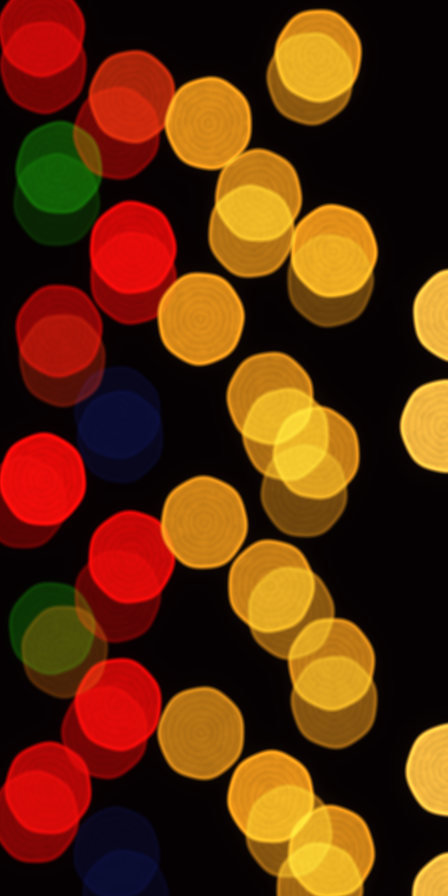
This background is drawn by a WebGL 2 fragment shader. Its source:

```glsl
#version 300 es
precision highp float;
// Out-of-focus night lights: translucent discs on black, in a red strand with
// some green and blue, a golden strand, and bright lights at the right edge.
// Loops place jittered pairs of discs down each strand; overlaps are screened.

uniform vec2 u_resolution;
out vec4 fragColor;

const float RADIUS = 0.1;         // canvas width is 1, height is 2
const float EDGE = 0.005;
const vec3 NIGHT = vec3(0.018, 0.002, 0.008);
const vec3 RED = vec3(0.92, 0.03, 0.02);
const vec3 ORANGE = vec3(0.88, 0.19, 0.04);
const vec3 GREEN = vec3(0.04, 0.34, 0.01);
const vec3 BLUE = vec3(0.02, 0.04, 0.17);
const vec3 AMBER = vec3(0.60, 0.30, 0.04);
const vec3 GOLD = vec3(0.88, 0.56, 0.09);
const vec3 PALE_GOLD = vec3(0.97, 0.73, 0.25);

float hash(vec2 p) {
    vec3 q = fract(vec3(p.xyx) * 0.1031);
    q += dot(q, q.yzx + 33.33);
    return fract((q.x + q.y) * q.z);
}

vec2 hash2(vec2 p) {
    return vec2(hash(p), hash(p + vec2(41.7, 17.3)));
}

float valueNoise(vec2 p) {
    vec2 cell = floor(p);
    vec2 f = fract(p);
    f = f * f * (3.0 - 2.0 * f);
    float low = mix(hash(cell), hash(cell + vec2(1, 0)), f.x);
    float high = mix(hash(cell + vec2(0, 1)), hash(cell + vec2(1, 1)), f.x);
    return mix(low, high, f.y);
}

vec3 screenBlend(vec3 a, vec3 b) {
    return 1.0 - (1.0 - a) * (1.0 - min(b, 1.0));
}

// Brightness of one disc: lumpy outline, thin rim, faint rings and halo.
float bokeh(vec2 p, vec2 centre, float soft, float grain) {
    vec2 q = (p - centre) / vec2(0.97, 1.04);
    float r = length(q);
    float lumps = 0.0012 * cos(7.0 * atan(q.y, q.x + 1e-5) + centre.y * 9.0);
    float d = r - RADIUS - lumps;
    float fill = 1.0 - smoothstep(-soft, soft, d);
    float rimOffset = (d + 0.006) / 0.0035;
    float rim = 0.2 * exp(-rimOffset * rimOffset) * EDGE / soft;
    float rings = 0.02 * sin(r * 420.0 + grain * 3.0);
    float halo = 0.035 * exp(-max(d, 0.0) / 0.018);
    return fill * (0.93 + 0.08 * grain + rings + rim) + halo * (1.0 - fill);
}

// Centre of disc k in a pair: the second lies mostly below the first.
vec2 pairCentre(vec2 site, float k, vec2 seed, float spread) {
    vec2 jitter = (hash2(seed) - 0.5) * spread;
    vec2 shift = vec2((hash(seed + 5.3) - 0.5) * 0.09,
                      -0.05 - 0.05 * hash(seed + 9.1));
    return site + jitter + k * shift;
}

// Hue of the left strand: red to orange, broken by green and blue.
vec3 strandTone(float i, float k, float random) {
    float slot = mod(i, 6.0);
    if (slot == 2.0) return (i > 6.0 && k > 0.5) ? AMBER : GREEN;
    if (slot == 5.0) return BLUE;
    return mix(RED, ORANGE, smoothstep(0.65, 1.0, random));
}

void main() {
    vec2 p = gl_FragCoord.xy / u_resolution * vec2(1.0, 2.0);
    float edge = max(EDGE, 1.5 / u_resolution.x);
    float grain = valueNoise(p * 55.0) * 0.6 + valueNoise(p * 120.0) * 0.4;
    vec3 color = NIGHT;

    // Left strand, zigzagging down the canvas.
    for (float i = 0.0; i < 12.0; i++) {
        vec2 site = vec2(0.11 + 0.165 * mod(i, 2.0), 1.95 - 0.17 * i);
        for (float k = 0.0; k < 2.0; k++) {
            vec2 seed = vec2(i * 13.7 + 3.0, 29.3);
            float random = hash(seed + k * 7.9 + 61.0);
            float level = mix(0.55, 1.0, random) * mix(1.0, 0.62, k);
            vec2 centre = pairCentre(site, k, seed, 0.045);
            vec3 tone = strandTone(i, k, hash(seed + k * 3.1 + 83.0));
            color = screenBlend(color, tone * level * bokeh(p, centre, edge, grain));
        }
    }

    // Golden strand: every third light stands alone, the rest are paired.
    for (float i = 0.0; i < 13.0; i++) {
        float lane = mod(i + 2.0, 3.0);
        vec2 site = vec2(0.465 + 0.13 * lane, 1.88 - 0.15 * i);
        for (float k = 0.0; k < 2.0; k++) {
            if (lane == 0.0 && k > 0.5) break;
            vec2 seed = vec2(i * 11.9 + 7.0, 71.7);
            float random = hash(seed + k * 6.7 + 23.0);
            float level = mix(mix(0.82, 1.03, random), mix(0.4, 0.9, random), k);
            float blurred = step(0.88, hash(seed + k * 4.3 + 97.0));
            float soft = mix(edge, 0.016, blurred);
            vec2 centre = pairCentre(site, k, seed, 0.04);
            color = screenBlend(color, GOLD * level * bokeh(p, centre, soft, grain));
        }
    }

    // Bright lights cut by the right edge, in two pairs.
    for (float i = 0.0; i < 4.0; i++) {
        float drop = 0.7 + 0.27 * mod(i, 2.0) + 1.02 * floor(i / 2.0);
        vec2 jitter = (hash2(vec2(i * 9.7, 53.1)) - 0.5) * 0.04;
        vec2 centre = vec2(1.0, 2.0 - drop) + jitter;
        color = screenBlend(color, PALE_GOLD * bokeh(p, centre, edge, grain));
    }

    fragColor = vec4(color, 1.0);
}
```
